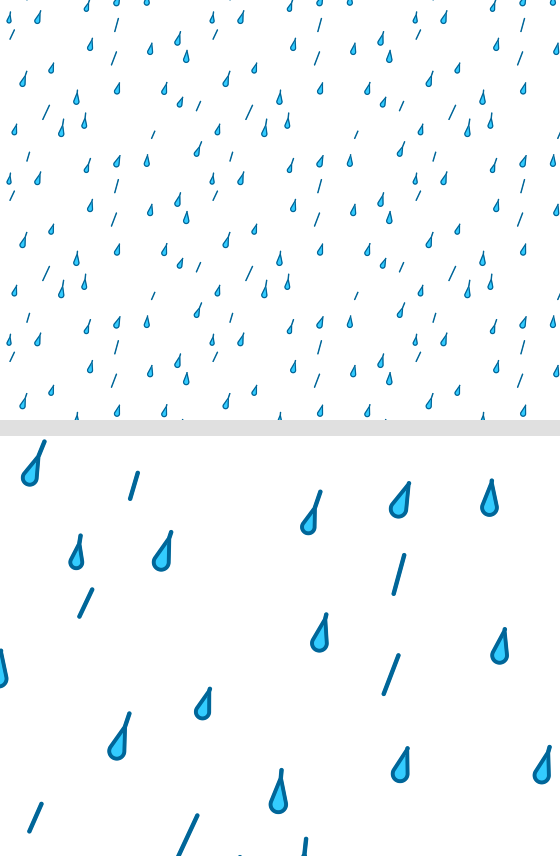
Top, the full canvas; bottom, a detail of the centre.
Give the GLSL for this pattern, as a WebGL 2 fragment shader.

```glsl
#version 300 es
precision highp float;
// Repeating rain: small leaning blue drops and thin streaks on white.

uniform vec2 u_resolution;
out vec4 fragColor;

const float UNITS = 384.0;                // canvas height in design units
const vec2 TILE = vec2(185.67, 147.33);   // size of one repeat
const int COUNT = 26;                     // marks in one repeat
const float RIM = 1.2;                    // outline width of a drop
const float HAIR = 0.68;                  // half width of streaks and tails

const vec3 WHITE = vec3(1.0);
const vec3 DEEP_BLUE = vec3(0.0, 0.4, 0.6);
const vec3 SKY_BLUE = vec3(0.2, 0.8, 1.0);

float hash(float n, float seed) {
  return fract(sin(n * 12.9898 + seed * 78.233) * 43758.5);
}

// Distance to a tapered capsule rising from the origin to (0, height).
float taper(vec2 p, float rBase, float rTip, float height) {
  p.x = abs(p.x);
  float b = (rBase - rTip) / height;
  float a = sqrt(1.0 - b * b);
  float k = dot(p, vec2(-b, a));
  if (k < 0.0) return length(p) - rBase;
  if (k > a * height) return length(p - vec2(0.0, height)) - rTip;
  return dot(p, vec2(a, b)) - rBase;
}

// Evenly spread lattice point with jitter, periodic over the tile.
vec2 markCentre(float id) {
  vec2 lattice = fract(vec2(id * 10.0, id) / float(COUNT));
  vec2 jitter = vec2(hash(id, 1.0), hash(id, 2.0)) - 0.5;
  return lattice * TILE + jitter * 24.0;
}

// Rotates p so that the y axis follows the lean of the mark.
vec2 leanFrame(vec2 p, float lean) {
  vec2 up = normalize(vec2(lean, 1.0));
  return vec2(p.x * up.y - p.y * up.x, dot(p, up));
}

float streak(vec2 p, float size) {
  return taper(p, HAIR, HAIR, mix(7.0, 15.0, size));
}

float drop(vec2 p, float size, float tail) {
  float height = mix(5.5, 8.5, size);
  float body = taper(p, mix(2.4, 3.1, size), HAIR, height);
  float tip = taper(p, HAIR, HAIR, height + mix(0.5, 6.0, tail * tail));
  return min(body, tip);
}

float rainDistance(vec2 p) {
  float nearest = UNITS;
  for (int i = 0; i < COUNT; i++) {
    float id = float(i);
    vec2 q = p - markCentre(id);
    q -= TILE * round(q / TILE);
    float size = hash(id, 3.0);
    float lean = hash(id, 4.0);
    float d = i % 4 == 0
      ? streak(leanFrame(q, mix(0.25, 0.48, lean)), size)
      : drop(leanFrame(q, mix(0.08, 0.42, lean)), size, hash(id, 5.0));
    nearest = min(nearest, d);
  }
  return nearest;
}

float coverage(float d, float pixel) {
  return 1.0 - smoothstep(-0.6 * pixel, 0.6 * pixel, d);
}

void main() {
  float pixel = UNITS / u_resolution.y;
  float d = rainDistance(gl_FragCoord.xy * pixel);

  // Dark silhouette, then the light core inside the rim
  vec3 colour = mix(WHITE, DEEP_BLUE, coverage(d, pixel));
  colour = mix(colour, SKY_BLUE, coverage(d + RIM, pixel));
  fragColor = vec4(colour, 1.0);
}
```
